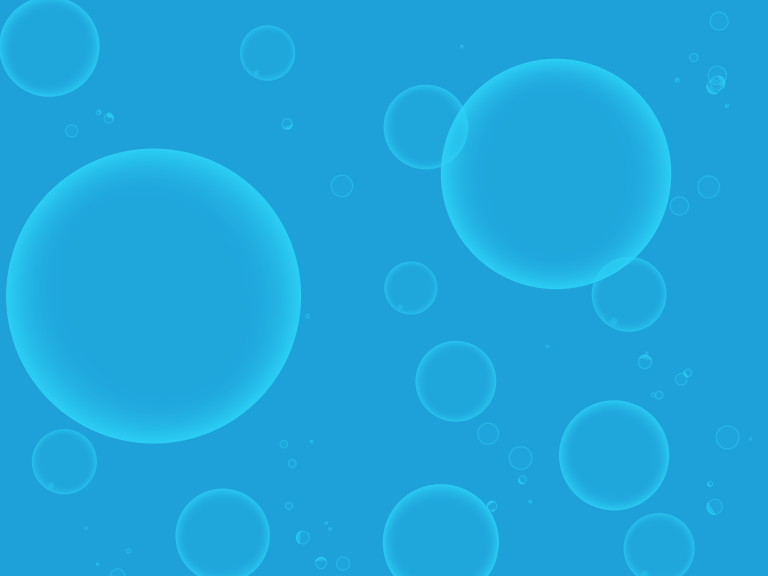
Reproduce this background procedurally as a Shadertoy shader.

```glsl
// Translucent glowing bubbles, large and tiny, drifting on flat blue water
#define WATER vec3(0.117, 0.633, 0.851)
#define GLOW vec3(0.175, 0.830, 0.975)
#define BODY_ALPHA 0.11
#define SEED vec2(0.535, 0.5)
#define MEDIUM_COUNT 16
#define MEDIUM_RADII vec2(0.046, 0.104)
#define CLUSTER_COUNT 17
#define CLUSTER_SIZE 8
#define CLUSTER_SPREAD vec2(0.11, 0.16)
#define TINY_RADII vec2(0.0035, 0.023)
#define RING_WIDTH 0.0018

float hash(float n) {
    return fract(sin(n * 12.9898) * 43758.5453);
}

vec2 hash2(float n) {
    return vec2(hash(n), hash(n + 17.3));
}

// Evenly spread positions over the canvas
vec2 scatter(int i, vec2 canvas) {
    return fract(SEED + float(i) * vec2(0.75488, 0.56984)) * canvas;
}

// The two giants as centre and radius
vec3 giant(int i, vec2 canvas) {
    vec3 g = mix(vec3(0.2, 0.486, 0.256), vec3(0.724, 0.698, 0.2), float(i));
    return vec3(g.xy * canvas, g.z);
}

bool outsideGiants(vec2 centre, float margin, vec2 canvas) {
    for (int i = 0; i < 2; i++) {
        vec3 g = giant(i, canvas);
        if (distance(centre, g.xy) < g.z + margin) return false;
    }
    return true;
}

float coverage(float signedDist, float px) {
    return clamp(0.5 - signedDist / px, 0.0, 1.0);
}

// Bubble whose glow swells toward its rim
float glowBubble(vec2 q, float r, float phase, float px) {
    float d = length(q);
    float size = smoothstep(0.04, 0.2, r);
    float start = mix(0.74, 0.65, size) + 0.05 * sin(2.0 * atan(q.y, q.x + 1e-5) + phase);
    float rim = clamp((d / r - start) / (1.0 - start), 0.0, 1.0);
    float alpha = BODY_ALPHA + mix(0.5, 0.8, smoothstep(0.04, 0.13, r)) * rim * rim;

    // Small glint low on the left of the lesser bubbles
    if (r < 0.068) {
        float glint = length(q - r * vec2(-0.4, -0.72)) - 0.09 * r;
        alpha += 0.3 * coverage(glint, 0.06 * r + px);
    }
    return alpha * coverage(d - r, px);
}

// Tiny bubble: thin ring, sometimes with a bright cap
float tinyBubble(vec2 q, float r, float id, float px) {
    float d = length(q);
    float ring = coverage(abs(d - r + RING_WIDTH) - 0.5 * RING_WIDTH, px);
    float alpha = 0.08 + 0.38 * ring;
    if (r < 0.015 && hash(id + 5.1) < 0.6) {
        float angle = 6.2832 * hash(id + 8.7);
        float cap = 0.4 * r - dot(q, vec2(cos(angle), sin(angle)));
        alpha += 0.42 * coverage(cap, px);
    }
    return min(alpha, 0.75) * coverage(d - r, px);
}

void mainImage(out vec4 fragColor, in vec2 fragCoord) {
    float px = 1.0 / iResolution.y;
    vec2 p = fragCoord * px;
    vec2 canvas = vec2(iResolution.x * px, 1.0);
    vec3 color = WATER;

    // Giants
    for (int i = 0; i < 2; i++) {
        vec3 g = giant(i, canvas);
        color = mix(color, GLOW, glowBubble(p - g.xy, g.z, 3.6 + float(i), px));
    }

    // Medium bubbles in the open water
    for (int i = 0; i < MEDIUM_COUNT; i++) {
        vec2 centre = scatter(i, canvas);
        float r = mix(MEDIUM_RADII.x, MEDIUM_RADII.y, fract(float(i) * 0.618));
        if (distance(p, centre) < r + px && outsideGiants(centre, 0.025, canvas))
            color = mix(color, GLOW, glowBubble(p - centre, r, float(i), px));
    }

    // Loose clusters of tiny bubbles in the gaps
    for (int k = 0; k < CLUSTER_COUNT; k++) {
        vec2 middle = scatter(MEDIUM_COUNT + k, canvas);
        float density = mix(0.2, 0.95, hash(float(k) + 2.4));
        for (int j = 0; j < CLUSTER_SIZE; j++) {
            float id = float(k * CLUSTER_SIZE + j) + 31.0;
            vec2 centre = middle + (hash2(id) - 0.5) * CLUSTER_SPREAD;
            float r = mix(TINY_RADII.x, TINY_RADII.y, pow(hash(id + 0.37), 2.2));
            if (distance(p, centre) < r + px && hash(id + 0.71) < density
                && outsideGiants(centre, r, canvas))
                color = mix(color, GLOW, tinyBubble(p - centre, r, id, px));
        }
    }

    fragColor = vec4(color, 1.0);
}
```
